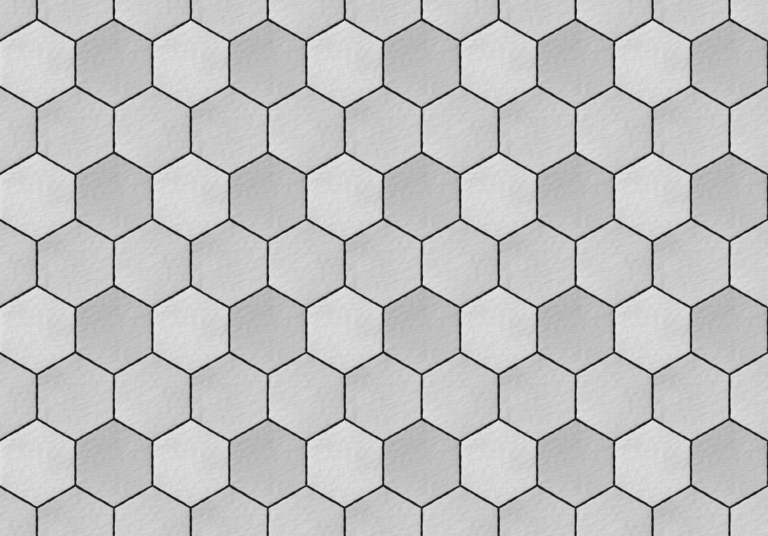
Give the GLSL for this pattern, as a WebGL 2 fragment shader.

```glsl
#version 300 es
precision highp float;

uniform vec2 u_resolution;
out vec4 fragColor;

// Layout: one unit is the width of a tile
const vec2 REPEATS = vec2(9.98, 8.048);    // tiles across, rows down
const vec2 ORIGIN = vec2(-0.02, 0.078);    // centre of the first tile
const float ROW_STEP = 0.8660254;

// Joints and rims
const vec3 JOINT_COLOR = vec3(0.10);
const float JOINT_HALF_WIDTH = 0.0135;
const float JOINT_SOFTNESS = 0.006;
const float JOINT_WEAR = 0.008;
const float RIM_WIDTH = 0.028;
const float RIM_STRENGTH = 0.11;
const vec2 LIGHT_DIR = vec2(-0.8, 0.6);

// Tile tones: x, y for even rows, z, w for odd rows
const vec4 TONES = vec4(0.797, 0.790, 0.832, 0.755);
const float TILT_STRENGTH = 0.075;

// Plaster surface
const vec2 GRAIN_SCALE = vec2(17.0, 27.0);
const float GRAIN_STRENGTH = 0.085;
const float MOTTLE_SCALE = 4.0;
const float MOTTLE_STRENGTH = 0.035;

float hash(vec2 p) {
    vec3 h = fract(vec3(p.xyx) * 0.1031);
    h += dot(h, h.yzx + 33.33);
    return fract((h.x + h.y) * h.z);
}

float valueNoise(vec2 p) {
    vec2 cell = floor(p);
    vec2 f = fract(p);
    f = f * f * (3.0 - 2.0 * f);
    float low = mix(hash(cell), hash(cell + vec2(1.0, 0.0)), f.x);
    float high = mix(hash(cell + vec2(0.0, 1.0)), hash(cell + vec2(1.0)), f.x);
    return mix(low, high, f.y);
}

float plasterHeight(vec2 p) {
    float height = 0.0;
    float amplitude = 0.6;
    for (int i = 0; i < 3; i++) {
        height += amplitude * valueNoise(p);
        p = p * 1.9 + 17.3;
        amplitude *= 0.5;
    }
    return height;
}

// Offset from the nearest tile centre in xy, variant 0 to 3 in z
vec3 hexTile(vec2 p) {
    vec2 period = vec2(1.0, 2.0 * ROW_STEP);
    vec2 evenId = floor(p / period + 0.5);
    vec2 oddId = floor(p / period);
    vec2 evenOffset = p - evenId * period;
    vec2 oddOffset = p - (oddId + 0.5) * period;
    return dot(evenOffset, evenOffset) < dot(oddOffset, oddOffset)
        ? vec3(evenOffset, mod(evenId.x, 2.0))
        : vec3(oddOffset, 2.0 + mod(oddId.x, 2.0));
}

// Direction in which each variant grows lighter
vec2 tiltDirection(int variant) {
    if (variant == 0) return vec2(-0.6, -0.3);
    if (variant == 1) return vec2(0.6, -0.6);
    if (variant == 2) return vec2(-0.2, 0.1);
    return vec2(0.3, -0.8);
}

void main() {
    vec2 uv = gl_FragCoord.xy / u_resolution;
    vec2 p = uv * REPEATS * vec2(1.0, ROW_STEP) - ORIGIN;
    float pixel = REPEATS.x / u_resolution.x;

    vec3 tile = hexTile(p);
    vec2 local = tile.xy;
    int variant = int(tile.z + 0.5);
    vec2 seed = vec2(23.0, 41.0) * (tile.z + 1.0);

    // Distance to the nearest side and its outward normal
    vec2 a = abs(local);
    float diagonal = dot(a, vec2(0.5, ROW_STEP));
    float edge = 0.5 - max(a.x, diagonal);
    vec2 normal = (a.x > diagonal ? vec2(1.0, 0.0) : vec2(0.5, ROW_STEP)) * sign(local);

    // Base tone, slow gradient and soft mottling
    float tone = TONES[variant] + TILT_STRENGTH * dot(local, tiltDirection(variant));
    tone += MOTTLE_STRENGTH * (valueNoise(local * MOTTLE_SCALE + seed) - 0.5);

    // Embossed grain
    vec2 grain = local * GRAIN_SCALE + seed;
    tone += GRAIN_STRENGTH * (plasterHeight(grain) - plasterHeight(grain + 0.5 * LIGHT_DIR));

    // Lit and shaded rims
    tone += RIM_STRENGTH * dot(normal, LIGHT_DIR) * exp(-edge / RIM_WIDTH);

    // Slightly worn dark joints
    float worn = edge + JOINT_WEAR * (valueNoise(local * 24.0 + seed) - 0.5);
    float blur = JOINT_SOFTNESS + 0.5 * pixel;
    float face = smoothstep(JOINT_HALF_WIDTH - blur, JOINT_HALF_WIDTH + blur, worn);

    fragColor = vec4(mix(JOINT_COLOR, vec3(clamp(tone, 0.0, 1.0)), face), 1.0);
}
```
